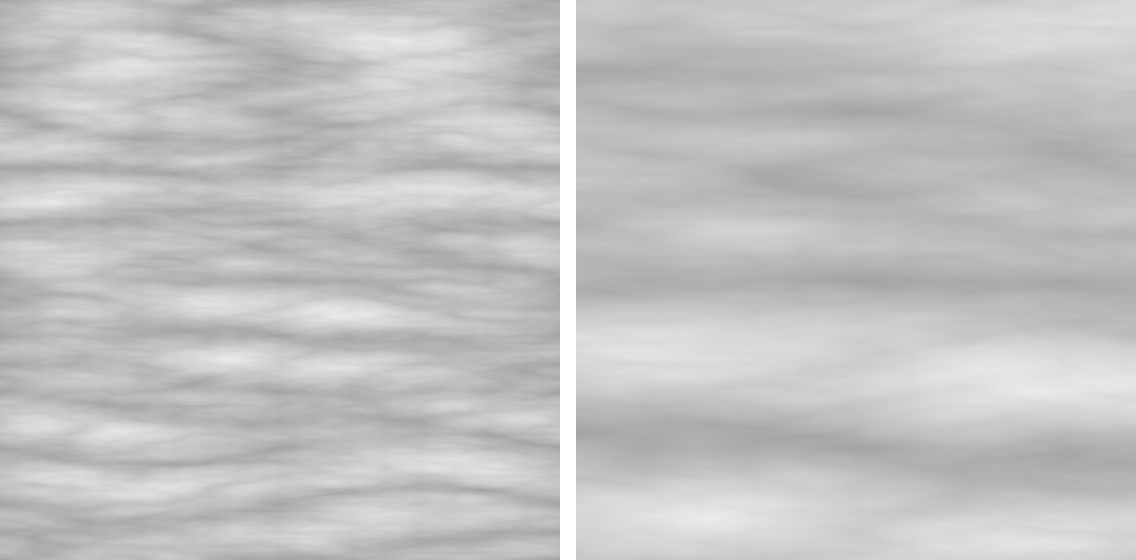
Left: the whole. Right: its middle third, enlarged.
This texture is drawn by a Shadertoy shader. Its source:

```glsl
// Soft grey streaks: tiling, horizontally stretched turbulence with dark creases.

const vec2  BASE_CELLS   = vec2(2.0, 10.0); // whole noise cells across the canvas
const int   OCTAVES      = 6;
const float GAIN         = 0.52;            // strength of each finer layer
const float CREASE_WIDTH = 0.03;            // rounding of the dark folds
const float CREASE_GREY  = 0.639;           // darkest tone
const float CONTRAST     = 0.335;
const float TAU          = 6.2831853;

// Integer hash of a lattice point and layer, from 0 to 1
float hash(ivec2 cell, int layer) {
    uint h = uint(cell.x) * 1597u + uint(cell.y) * 51749u + uint(layer) * 7919u + 37u;
    h = (h ^ (h >> 16)) * 73244475u;
    h = (h ^ (h >> 15)) * 73244475u;
    h ^= h >> 16;
    return float(h & 65535u) / 65536.0;
}

// Slope contribution of one wrapped lattice corner
float corner(vec2 cell, vec2 offset, vec2 cells, int layer) {
    float angle = TAU * hash(ivec2(mod(cell, cells)), layer);
    return dot(vec2(cos(angle), sin(angle)), offset);
}

// Gradient noise that repeats after the given number of cells
float gradientNoise(vec2 p, vec2 cells, int layer) {
    vec2 cell = floor(p);
    vec2 f = p - cell;
    vec2 blend = f * f * f * (f * (f * 6.0 - 15.0) + 10.0);
    vec2 right = vec2(1.0, 0.0);
    vec2 up = vec2(0.0, 1.0);
    float low = mix(corner(cell, f, cells, layer),
                    corner(cell + right, f - right, cells, layer), blend.x);
    float high = mix(corner(cell + up, f - up, cells, layer),
                     corner(cell + 1.0, f - 1.0, cells, layer), blend.x);
    return mix(low, high, blend.y);
}

// Layers of folded noise: bright swells between dark creases
float turbulence(vec2 uv) {
    float sum = 0.0;
    float amplitude = 1.0;
    vec2 cells = BASE_CELLS;
    for (int i = 0; i < OCTAVES; i++) {
        float n = gradientNoise(uv * cells, cells, i);
        sum += amplitude * (sqrt(n * n + CREASE_WIDTH * CREASE_WIDTH) - CREASE_WIDTH);
        amplitude *= GAIN;
        cells *= 2.0;
    }
    return sum;
}

void mainImage(out vec4 fragColor, in vec2 fragCoord) {
    vec2 uv = fragCoord / iResolution.xy;
    float grey = CREASE_GREY + CONTRAST * turbulence(uv);
    fragColor = vec4(vec3(clamp(grey, 0.0, 1.0)), 1.0);
}
```
